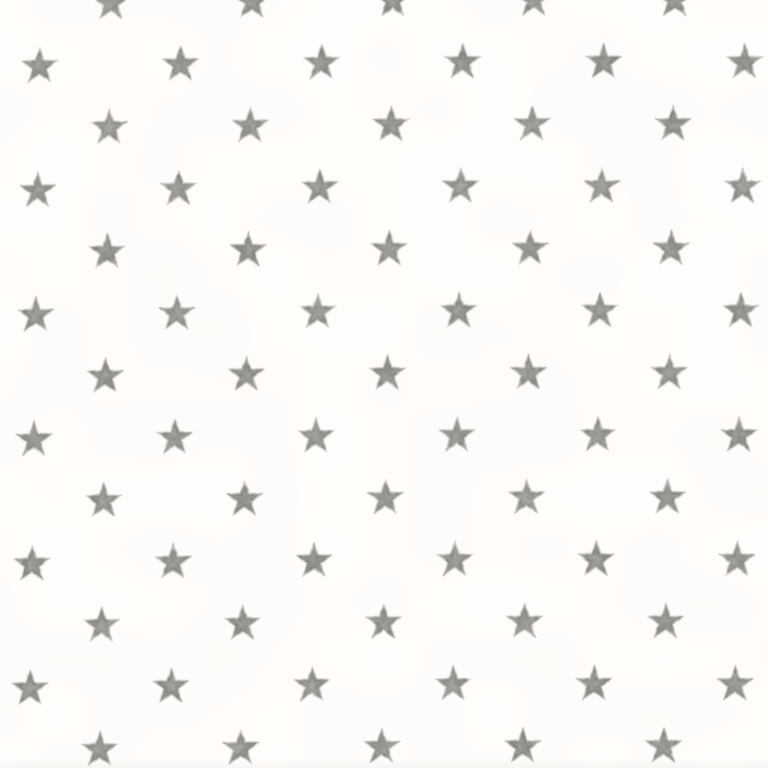
Write a WebGL 2 fragment shader that draws this pattern.

```glsl
#version 300 es
precision highp float;
// Small grey five-pointed stars printed on warm white cloth, in staggered rows.
// The plane is gently bent and leaned, folded into one cell per star, and each
// star is a soft distance field filled with mottled ink.

#define COLUMN_STEP 0.1836
#define ROW_STEP 0.0810
#define FIRST_STAR vec2(0.0514, 0.9190)
#define STAR_RADIUS 0.0243
#define INNER_RATIO 0.42
#define EDGE_SOFTNESS 0.0029
#define LEAN 0.0151
#define SAG 0.0065
#define MOTTLE_SIZE 0.0055
#define CLOTH vec3(1.0, 0.992, 0.984)
#define INK_DARK vec3(0.53, 0.525, 0.50)
#define INK_LIGHT vec3(0.69, 0.68, 0.66)

uniform vec2 u_resolution;
out vec4 fragColor;

float hash(vec2 p) {
    vec3 q = fract(vec3(p.xyx) * 0.1031);
    q += dot(q, q.yzx + 33.33);
    return fract((q.x + q.y) * q.z);
}

float valueNoise(vec2 p) {
    vec2 cell = floor(p);
    vec2 f = fract(p);
    f = f * f * (3.0 - 2.0 * f);
    float low = mix(hash(cell), hash(cell + vec2(1, 0)), f.x);
    float high = mix(hash(cell + vec2(0, 1)), hash(cell + vec2(1, 1)), f.x);
    return mix(low, high, f.y);
}

// Signed distance to a five-pointed star with one tip up
float starDistance(vec2 p, float radius, float innerRatio) {
    const vec2 foldA = vec2(0.80902, -0.58779);
    const vec2 foldB = vec2(-0.80902, -0.58779);
    p.x = abs(p.x);
    p -= 2.0 * max(dot(foldA, p), 0.0) * foldA;
    p -= 2.0 * max(dot(foldB, p), 0.0) * foldB;
    p.x = abs(p.x);
    p.y -= radius;
    vec2 side = innerRatio * vec2(-foldA.y, foldA.x) - vec2(0.0, 1.0);
    float t = clamp(dot(p, side) / dot(side, side), 0.0, radius);
    return length(p - side * t) * sign(p.y * side.x - p.x * side.y);
}

void main() {
    vec2 uv = gl_FragCoord.xy / u_resolution.y;
    float pixel = 1.0 / u_resolution.y;

    // Bend the rows and lean the columns
    vec2 p = uv;
    float bend = 1.0 - uv.x / 0.78;
    p.y += SAG * bend * bend;
    p.x += LEAN * (FIRST_STAR.y - p.y);
    p -= FIRST_STAR;

    // Staggered cells, one star in each
    float row = round(p.y / ROW_STEP);
    float shift = 0.5 * mod(row, 2.0);
    float column = round(p.x / COLUMN_STEP - shift);
    vec2 local = p - vec2((column + shift) * COLUMN_STEP, row * ROW_STEP);

    // Soft star with a slightly uneven edge
    float mottle = valueNoise(uv / MOTTLE_SIZE + 17.0);
    float d = starDistance(local, STAR_RADIUS, INNER_RATIO);
    d += 0.0012 * (mottle - 0.5);
    float soft = max(EDGE_SOFTNESS, pixel);
    float coverage = 1.0 - smoothstep(-soft, 0.8 * soft, d);

    // Ink is paler and patchier toward the middle of each star
    float starTone = hash(vec2(column, row) + 40.0) - 0.5;
    float inside = smoothstep(0.001, 0.007, -d);
    float paleness = 0.15 + 0.3 * inside + 0.6 * (mottle - 0.4) + 0.15 * starTone;
    vec3 ink = mix(INK_DARK, INK_LIGHT, clamp(paleness, 0.0, 1.0));

    // Cloth with a faint cast and a dim lower hem
    vec3 cloth = CLOTH - vec3(0.003, 0.004, 0.006) * valueNoise(uv * 14.0);
    cloth -= 0.025 * (1.0 - smoothstep(0.0, 0.012, uv.y));

    fragColor = vec4(mix(cloth, ink, coverage), 1.0);
}
```
